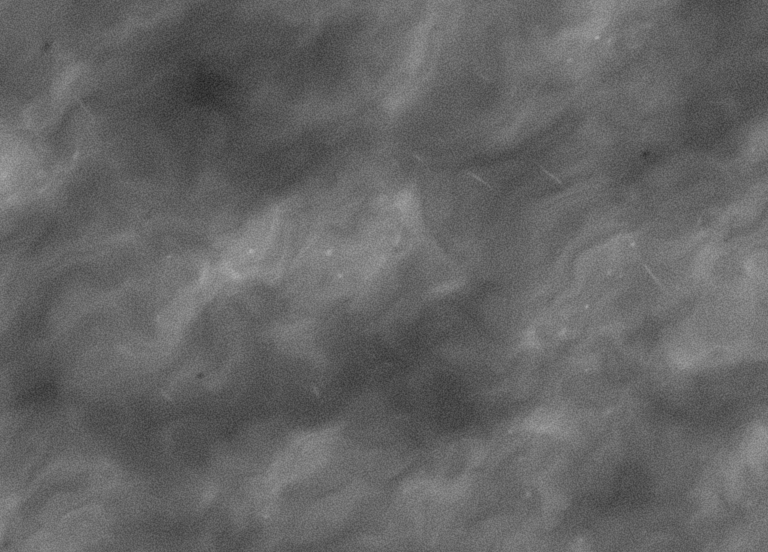
Give the GLSL for this texture, as a WebGL 2 fragment shader.

```glsl
#version 300 es
precision highp float;
// Grey mottled haze with diagonal wisps, faint fibres, small bright specks and fine grain.

uniform vec2 u_resolution;
out vec4 fragColor;

// Lengths are in canvas heights, tones in 0..1.
const float BASE_TONE = 0.402;
const float CLOUD_CONTRAST = 0.22;
const float MOTTLE_CONTRAST = 0.075;
const float WISP_CONTRAST = 0.085;
const float GRAIN_CONTRAST = 0.1;
const float DRIFT_ANGLE = 0.6;
const vec2 CLOUD_FREQ = vec2(2.2, 3.9);
const vec2 WISP_FREQ = vec2(7.0, 15.0);
const float MOTTLE_FREQ = 8.0;
const float WARP_FREQ = 3.0;
const float WARP_AMOUNT = 0.07;
const float FIBRE_CELL = 0.19;
const float FIBRE_TONE = 0.075;
const float SPECK_CELL = 0.065;
const float SPECK_TONE = 0.24;
const float PIT_CELL = 0.32;
const float PIT_TONE = 0.13;
const float GRAIN_FREQ = 330.0;

vec2 hash2(vec2 cell, int seed) {
    uvec2 v = uvec2(ivec2(cell) + ivec2(4096 + seed * 131, 4096 + seed * 57));
    v = v * 1664525u + 1013904223u;
    v.x += v.y * 1664525u;
    v.y += v.x * 1664525u;
    v ^= v >> 16u;
    v.x += v.y * 1664525u;
    v.y += v.x * 1664525u;
    v ^= v >> 16u;
    return vec2(v & 65535u) / 65535.0;
}

mat2 rotation(float a) {
    return mat2(cos(a), -sin(a), sin(a), cos(a));
}

float cornerSlope(vec2 cell, vec2 offset, int seed) {
    float a = 6.2832 * hash2(cell, seed).x;
    return dot(vec2(cos(a), sin(a)), offset);
}

float gradientNoise(vec2 p, int seed) {
    vec2 c = floor(p), f = p - c;
    vec2 u = f * f * f * (f * (f * 6.0 - 15.0) + 10.0);
    vec2 e = vec2(1.0, 0.0);
    float low = mix(cornerSlope(c, f, seed), cornerSlope(c + e.xy, f - e.xy, seed), u.x);
    float high = mix(cornerSlope(c + e.yx, f - e.yx, seed), cornerSlope(c + e.xx, f - e.xx, seed), u.x);
    return mix(low, high, u.y);
}

float fbm(vec2 p, int octaves, float gain, int seed) {
    float sum = 0.0, amp = 1.0;
    for (int i = 0; i < octaves; i++) {
        sum += amp * gradientNoise(p, seed + i);
        p = rotation(0.22) * p * 2.03 + 7.3;
        amp *= gain;
    }
    return sum;
}

// Thin soft segments, one per occupied cell, steep or falling to the right.
float fibres(vec2 p) {
    float sum = 0.0;
    vec2 home = floor(p / FIBRE_CELL);
    for (int i = 0; i < 9; i++) {
        vec2 cell = home + vec2(i % 3 - 1, i / 3 - 1);
        vec2 place = hash2(cell, 40), shape = hash2(cell, 41), kind = hash2(cell, 42);
        bool falling = kind.x < 0.4;
        float angle = (falling ? -0.8 : 1.15) + 0.5 * (shape.x - 0.5);
        float halfLength = falling ? mix(0.012, 0.035, shape.y) : mix(0.03, 0.08, shape.y);
        float width = falling ? 0.003 : 0.0065;
        vec2 d = rotation(angle) * (p - (cell + place) * FIBRE_CELL);
        float across = d.y / width, along = d.x / halfLength;
        float strength = step(kind.y, 0.6) * (falling ? 1.2 : 0.7);
        sum += strength * exp(-across * across - along * along);
    }
    return sum;
}

// Small blurred dots; density is the share of occupied cells.
float dots(vec2 p, float cellSize, float radius, float density, int seed) {
    float sum = 0.0;
    vec2 home = floor(p / cellSize);
    for (int i = 0; i < 9; i++) {
        vec2 cell = home + vec2(i % 3 - 1, i / 3 - 1);
        vec2 place = hash2(cell, seed), look = hash2(cell, seed + 1);
        vec2 d = rotation(DRIFT_ANGLE) * (p - (cell + place) * cellSize);
        d /= radius * mix(0.6, 1.6, look.y) * vec2(1.3, 0.9);
        sum += step(look.x, density) * mix(1.0, 0.2, look.y) * exp(-dot(d, d));
    }
    return sum;
}

void main() {
    vec2 p = gl_FragCoord.xy / u_resolution.y;

    // Haze: lightly warped and stretched along the drift
    vec2 warp = vec2(fbm(p * WARP_FREQ, 4, 0.6, 1), fbm(p * WARP_FREQ + 5.0, 4, 0.6, 5));
    vec2 drift = rotation(DRIFT_ANGLE) * (p + WARP_AMOUNT * warp);
    float cloud = fbm(drift * CLOUD_FREQ + 3.7, 6, 0.52, 10);
    float tone = BASE_TONE + CLOUD_CONTRAST * cloud;

    // Clumps and fine wisps, stronger where the haze is bright
    float lit = smoothstep(-0.3, 0.45, cloud);
    float mottle = fbm(p * MOTTLE_FREQ + warp, 4, 0.6, 30);
    float wisp = fbm(drift * WISP_FREQ, 4, 0.6, 20);
    tone += mix(0.3, 1.0, lit) * (MOTTLE_CONTRAST * mottle + WISP_CONTRAST * wisp);

    // Broken fibres, bright specks and rare dark pits
    float broken = smoothstep(-0.35, 0.3, mottle);
    tone += FIBRE_TONE * broken * fibres(p + 0.025 * warp);
    tone += SPECK_TONE * lit * broken * dots(p, SPECK_CELL, 0.005, 0.3, 50);
    tone -= PIT_TONE * dots(p + 0.01 * warp, PIT_CELL, 0.0075, 0.3, 60);

    // Fine grain, turned off the pixel axes
    vec2 grainPos = rotation(0.5) * p * GRAIN_FREQ;
    float grain = gradientNoise(grainPos, 70) + 0.5 * gradientNoise(rotation(0.6) * grainPos * 0.6, 71);
    tone += GRAIN_CONTRAST * grain;

    fragColor = vec4(vec3(clamp(tone, 0.0, 1.0)), 1.0);
}
```
